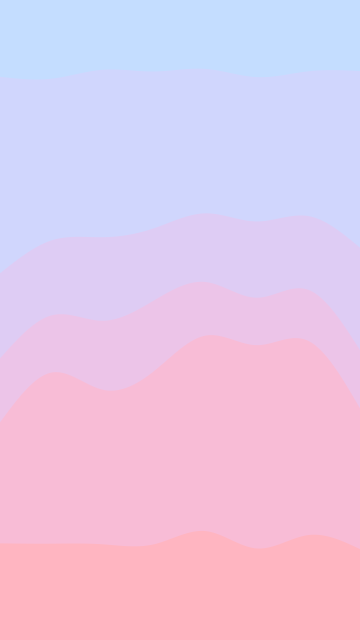
This background is drawn by a WebGL 1 fragment shader. Its source:

```glsl
precision highp float;

uniform vec2 u_resolution;

// Layer colours, top to bottom
const vec3 SKY        = vec3(0.768, 0.867, 1.000);
const vec3 PERIWINKLE = vec3(0.816, 0.839, 0.992);
const vec3 LAVENDER   = vec3(0.871, 0.800, 0.957);
const vec3 ORCHID     = vec3(0.925, 0.769, 0.910);
const vec3 PINK       = vec3(0.973, 0.737, 0.839);
const vec3 SALMON     = vec3(1.000, 0.710, 0.757);

// Spline control heights of each crest, left half and right half
const vec4 PERIWINKLE_L = vec4(0.880, 0.871, 0.898, 0.883);
const vec4 PERIWINKLE_R = vec4(0.900, 0.871, 0.893, 0.889);
const vec4 LAVENDER_L   = vec4(0.573, 0.637, 0.625, 0.639);
const vec4 LAVENDER_R   = vec4(0.680, 0.641, 0.680, 0.613);
const vec4 ORCHID_L     = vec4(0.440, 0.530, 0.483, 0.531);
const vec4 ORCHID_R     = vec4(0.578, 0.513, 0.579, 0.453);
const vec4 PINK_L       = vec4(0.340, 0.449, 0.371, 0.413);
const vec4 PINK_R       = vec4(0.500, 0.441, 0.500, 0.362);
const vec4 SALMON_L     = vec4(0.151, 0.150, 0.152, 0.139);
const vec4 SALMON_R     = vec4(0.190, 0.122, 0.180, 0.142);

const float SPANS = 7.0;
const vec4 KNOTS = vec4(0.0, 1.0, 2.0, 3.0);

// Uniform cubic B-spline weight at signed distance t from a knot
vec4 splineWeight(vec4 t) {
  vec4 outer = max(2.0 - abs(t), 0.0);
  vec4 inner = max(1.0 - abs(t), 0.0);
  return (outer * outer * outer - 4.0 * inner * inner * inner) / 6.0;
}

// Height of a crest at x in 0..1, extended linearly past both ends
float crest(float x, vec4 left, vec4 right) {
  float u = x * SPANS;
  vec2 beyond = vec2(2.0 * left.x - left.y, 2.0 * right.w - right.z);
  vec4 endWeight = splineWeight(vec4(u + 1.0, u - SPANS - 1.0, 3.0, 3.0));
  return dot(left, splineWeight(u - KNOTS))
       + dot(right, splineWeight(u - KNOTS - 4.0))
       + dot(beyond, endWeight.xy);
}

// Smooth coverage below a crest, one pixel wide across its slope
float below(vec2 uv, vec4 left, vec4 right) {
  float height = crest(uv.x, left, right);
  float nextHeight = crest(uv.x + 1.0 / u_resolution.x, left, right);
  float slope = (nextHeight - height) * u_resolution.y;
  float distancePx = (height - uv.y) * u_resolution.y / length(vec2(1.0, slope));
  return clamp(distancePx + 0.5, 0.0, 1.0);
}

void main() {
  vec2 uv = gl_FragCoord.xy / u_resolution;

  // Stack the layers from back to front
  vec3 color = SKY;
  color = mix(color, PERIWINKLE, below(uv, PERIWINKLE_L, PERIWINKLE_R));
  color = mix(color, LAVENDER, below(uv, LAVENDER_L, LAVENDER_R));
  color = mix(color, ORCHID, below(uv, ORCHID_L, ORCHID_R));
  color = mix(color, PINK, below(uv, PINK_L, PINK_R));
  color = mix(color, SALMON, below(uv, SALMON_L, SALMON_R));

  gl_FragColor = vec4(color, 1.0);
}
```
